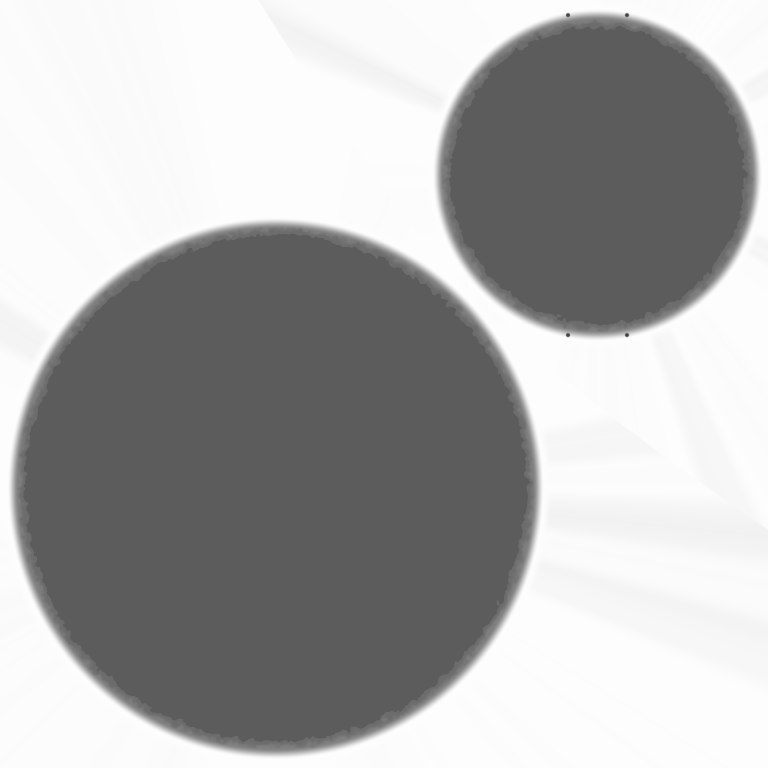
A Shadertoy shader for this background:

```glsl
const vec2 BIG_CENTER = vec2(0.359, 0.364);
const vec2 BIG_RADII = vec2(0.3465, 0.3500);
const vec2 SMALL_CENTER = vec2(0.778, 0.772);
const vec2 SMALL_RADII = vec2(0.2120, 0.2135);
const vec4 BIG_RAYS = vec4(-0.09, -0.32, 0.15, 2.60);    // ray angles, radians
const vec4 SMALL_RAYS = vec4(2.71, -1.19, -0.42, 0.50);
const vec2 SPECK_OFFSET = vec2(0.0384, 0.2083);
const float SPECK_RADIUS = 0.0025;
const float CORE_GRAY = 0.36;
const float RIM_INNER_GRAY = 0.425;
const float RIM_OUTER_GRAY = 0.50;
const float SPECK_GRAY = 0.25;
const float PAPER_GRAY = 0.992;
const float CORE_INSET = 0.0205;
const float RAGGEDNESS = 0.011;
const float GRAIN_SCALE = 110.0;
const float RAY_WIDTH = 0.085;
const float RAY_STRENGTH = 0.036;
const float TAU = 6.2831853;

float hash(vec2 p) {
    return fract(sin(dot(p, vec2(127.1, 311.7))) * 43758.5453);
}

float valueNoise(vec2 p) {
    vec2 cell = floor(p);
    vec2 f = fract(p);
    f = f * f * (3.0 - 2.0 * f);
    float low = mix(hash(cell), hash(cell + vec2(1.0, 0.0)), f.x);
    float high = mix(hash(cell + vec2(0.0, 1.0)), hash(cell + 1.0), f.x);
    return mix(low, high, f.y);
}

// Noise around a full turn, without a seam
float angularNoise(float angle, float cells, float seed) {
    float x = fract(angle / TAU) * cells;
    float cell = floor(x);
    float a = hash(vec2(mod(cell, cells), seed));
    float b = hash(vec2(mod(cell + 1.0, cells), seed));
    return mix(a, b, smoothstep(0.0, 1.0, fract(x)));
}

float ellipseDistance(vec2 p, vec2 radii) {
    return (length(p / radii) - 1.0) * radii.y;
}

// Faint streaks radiating from a disc
float rayShade(vec2 p, vec4 rays, float seed) {
    float angle = atan(p.y, p.x);
    float fine = 0.6 * angularNoise(angle, 130.0, seed)
               + 0.4 * angularNoise(angle, 320.0, seed + 1.0);
    float broad = angularNoise(angle, 26.0, seed + 2.0);
    float bands = 0.0;
    for (int i = 0; i < 4; i++) {
        float offset = mod(angle - rays[i] + 0.5 * TAU, TAU) - 0.5 * TAU;
        bands += 1.0 - smoothstep(0.4 * RAY_WIDTH, RAY_WIDTH, abs(offset));
    }
    float amount = bands * (0.55 + 0.45 * fine) + 0.5 * broad * broad * fine;
    return RAY_STRENGTH * amount;
}

// Ragged core, gray rim and soft falloff into the paper
float discTone(float d, float paper, float grain) {
    float ragged = d + (grain - 0.5) * RAGGEDNESS;
    float rim = mix(RIM_INNER_GRAY, RIM_OUTER_GRAY, smoothstep(-0.018, -0.009, ragged));
    float tone = mix(CORE_GRAY, rim, smoothstep(-0.0008, 0.0008, ragged + CORE_INSET));
    return mix(tone, paper, smoothstep(-0.0115, 0.0030, d));
}

void mainImage(out vec4 fragColor, in vec2 fragCoord) {
    vec2 uv = fragCoord / iResolution.y;
    float pixel = 1.0 / iResolution.y;
    vec2 bigPos = uv - BIG_CENTER;
    vec2 smallPos = uv - SMALL_CENTER;
    float bigDist = ellipseDistance(bigPos, BIG_RADII);
    float smallDist = ellipseDistance(smallPos, SMALL_RADII);

    // Each point takes the rays of its nearest disc
    float nearSmall = smoothstep(-pixel, pixel, bigDist - smallDist);
    float shade = mix(rayShade(bigPos, BIG_RAYS, 3.0),
                      rayShade(smallPos, SMALL_RAYS, 11.0), nearSmall);
    float d = min(bigDist, smallDist);
    float paper = PAPER_GRAY - shade * smoothstep(0.002, 0.015, d);

    // Discs with grainy edges
    float grain = 0.6 * valueNoise(uv * GRAIN_SCALE)
                + 0.4 * valueNoise(uv * GRAIN_SCALE * 2.3 + 7.0);
    float tone = discTone(d, paper, grain);

    // Four mirrored specks on the small rim
    float speck = length(abs(smallPos) - SPECK_OFFSET) - SPECK_RADIUS;
    tone = mix(tone, SPECK_GRAY, 1.0 - smoothstep(-pixel, pixel, speck));

    fragColor = vec4(vec3(tone), 1.0);
}
```
